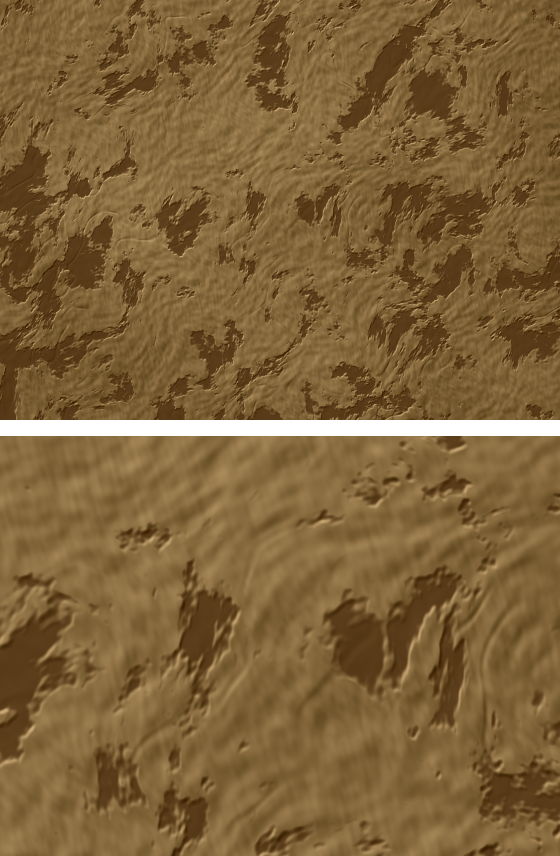
Top: the whole. Bottom: its middle third, enlarged.
Reproduce this texture procedurally as a WebGL 2 fragment shader.

```glsl
#version 300 es
precision highp float;
// Worn ochre plaster: a grainy tan coat, flaked and creased over a brown base.

uniform vec2 u_resolution;
out vec4 fragColor;

// Colours
const vec3 COAT_COLOR = vec3(0.502, 0.392, 0.220);
const vec3 BASE_COLOR = vec3(0.345, 0.230, 0.095);
const vec3 LIGHT_RANGE = vec3(0.205, 0.190, 0.170);

// Sizes, in cells per canvas height
const float CLUSTER_FREQ = 3.0;
const float FLAKE_FREQ = 11.5;
const float CREASE_FREQ = 8.0;
const float LUMP_FREQ = 30.0;
const float GRAIN_FREQ = 92.0;

// Flake coverage, raggedness and edge softness
const float WEAR_LEVEL = 0.205;
const float WEAR_SOFTNESS = 0.10;
const float FLAKE_GAIN = 0.66;
const float SMOOTH_GAIN = 0.54;

// Relief strengths and lighting
const float EDGE_RELIEF = 0.42;
const float CREASE_RELIEF = 0.24;
const float LUMP_RELIEF = 0.62;
const float GRAIN_RELIEF = 0.40;
const float CONTRAST = 2.6;
const float LIGHT_STEP = 0.003;
const vec2 LIGHT_DIR = vec2(-0.5, 0.866);
const vec2 STROKE_DIR = vec2(0.60, 0.80);

// Soft bright area of the wall
const vec2 GLOW_CENTER = vec2(0.50, 0.64);
const float GLOW_RADIUS = 0.55;

vec2 randomGradient(vec2 cell) {
  vec3 h = fract(cell.xyx * vec3(0.1031, 0.1030, 0.0973));
  h += dot(h, h.yzx + 33.33);
  float angle = 6.28319 * fract((h.x + h.y) * h.z);
  return vec2(cos(angle), sin(angle));
}

float gradientNoise(vec2 p) {
  vec2 cell = floor(p);
  vec2 f = p - cell;
  vec2 w = f * f * f * (f * (f * 6.0 - 15.0) + 10.0);
  vec2 e = vec2(1.0, 0.0);
  float a = dot(randomGradient(cell), f);
  float b = dot(randomGradient(cell + e.xy), f - e.xy);
  float c = dot(randomGradient(cell + e.yx), f - e.yx);
  float d = dot(randomGradient(cell + e.xx), f - e.xx);
  return mix(mix(a, b, w.x), mix(c, d, w.x), w.y);
}

float fbm(vec2 p, int octaves, float gain) {
  const mat2 turn = mat2(1.6, 1.2, -1.2, 1.6);
  float sum = 0.0;
  float amplitude = 1.0;
  for (int i = 0; i < octaves; i++) {
    sum += amplitude * gradientNoise(p);
    p = turn * p + 17.3;
    amplitude *= gain;
  }
  return sum;
}

// Stretches features along the trowel strokes
vec2 strokeSpace(vec2 p) {
  vec2 across = vec2(STROKE_DIR.y, -STROKE_DIR.x);
  return vec2(dot(p, STROKE_DIR) * 0.78, dot(p, across) * 1.15);
}

// Returns surface height in x and coat coverage in y
vec2 plaster(vec2 p) {
  vec2 warp = vec2(gradientNoise(p * 6.0 + 3.7), gradientNoise(p * 6.0 + 41.2));
  vec2 q = strokeSpace(p + 0.05 * warp) + 5.0;

  // Ragged flakes gather in clusters
  float cluster = fbm(p * CLUSTER_FREQ + 11.4, 2, SMOOTH_GAIN);
  float wear = 0.70 * fbm(q * FLAKE_FREQ, 5, FLAKE_GAIN) + 0.52 * cluster;
  float coat = 1.0 - smoothstep(WEAR_LEVEL - WEAR_SOFTNESS,
                                WEAR_LEVEL + WEAR_SOFTNESS, wear);

  // Thin broken creases, strongest near the worn areas
  float fold = fbm(q * CREASE_FREQ + 23.0, 3, SMOOTH_GAIN);
  float crease = 1.0 - smoothstep(0.0, 0.09, abs(fold));
  crease *= smoothstep(-0.15, 0.40, cluster + 0.8 * warp.x);

  // Rounded grain keeps little of the stroke direction
  float lumps = fbm(q * LUMP_FREQ + 61.0, 2, SMOOTH_GAIN);
  float grain = fbm(mix(p, q, 0.35) * GRAIN_FREQ * 1.1, 2, 0.45);
  float height = EDGE_RELIEF * coat - CREASE_RELIEF * crease
               + LUMP_RELIEF * lumps * mix(0.5, 1.0, coat)
               + GRAIN_RELIEF * grain * mix(0.40, 1.0, coat);
  return vec2(height, coat);
}

void main() {
  vec2 p = gl_FragCoord.xy / u_resolution.y;
  vec2 surface = plaster(p);

  // Slope toward the light
  float facing = surface.x - plaster(p + LIGHT_DIR * LIGHT_STEP).x;
  float light = clamp(CONTRAST * facing, -1.5, 1.2);

  // Broad variation in brightness
  vec2 fromGlow = (p - GLOW_CENTER) / GLOW_RADIUS;
  float glow = exp(-dot(fromGlow, fromGlow));
  float tone = 0.42 * glow - 0.18 + 0.30 * fbm(p * 3.2 + 71.0, 3, SMOOTH_GAIN);

  vec3 base = BASE_COLOR + LIGHT_RANGE * (0.40 * light + 0.20 * tone);
  vec3 coat = COAT_COLOR + LIGHT_RANGE * (light + tone);
  fragColor = vec4(clamp(mix(base, coat, surface.y), 0.0, 1.0), 1.0);
}
```
